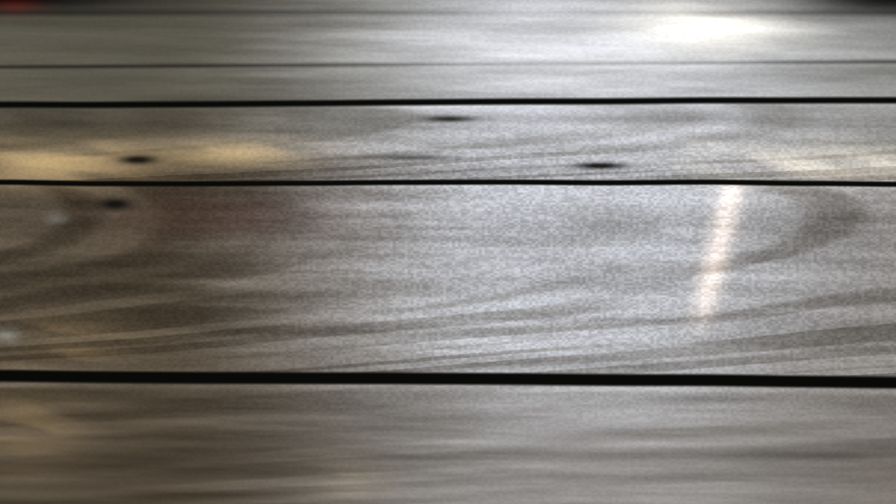
Write a Shadertoy shader that draws this texture.

```glsl
// Weathered deck boards seen at a low angle, with silvery sheen and dappled sun.
// Growth rings are noise bands over a parabolic field, one field per board;
// gaps, knots and light patches are soft distance masks laid over them.

float hash(vec2 p) {
    vec3 q = fract(vec3(p.xyx) * 0.1031);
    q += dot(q, q.yzx + 33.33);
    return fract((q.x + q.y) * q.z);
}

float noise(vec2 p) {
    vec2 i = floor(p), f = fract(p);
    f = f * f * (3.0 - 2.0 * f);
    return mix(mix(hash(i), hash(i + vec2(1, 0)), f.x),
               mix(hash(i + vec2(0, 1)), hash(i + vec2(1, 1)), f.x), f.y);
}

// Long horizontal fibres, three octaves.
float fibres(vec2 p) {
    float sum = 0.0, amp = 0.55;
    vec2 scale = vec2(2.5, 45.0);
    for (int i = 0; i < 3; i++) {
        sum += amp * noise(p * scale + float(i) * 17.0);
        scale *= vec2(2.3, 2.0);
        amp *= 0.55;
    }
    return sum;
}

// Arches pointing right; shape holds axis height, bend and ring frequency.
float rings(vec2 p, vec3 shape) {
    float dy = p.y - shape.x;
    float field = p.x + shape.y * dy * dy + 0.14 * noise(p * vec2(3.0, 13.0));
    float band = noise(vec2(field * shape.z, p.x * 1.5 + shape.x * 40.0));
    return smoothstep(0.22, 0.68, band);
}

float blob(vec2 p, vec2 centre, vec2 radius) {
    vec2 d = (p - centre) / radius;
    return exp(-dot(d, d));
}

float gap(float dist, float halfWidth, float blur) {
    return 1.0 - smoothstep(halfWidth - blur, halfWidth + blur, abs(dist));
}

void mainImage(out vec4 fragColor, in vec2 fragCoord) {
    vec2 p = fragCoord / iResolution.y;
    p.x *= 1.7778 * iResolution.y / iResolution.x;
    float x = p.x, y = p.y;

    // Board edges, slightly crooked
    float wobble = 0.006 * (noise(vec2(x * 5.0, 3.0)) - 0.5);
    float nearGap = y - 0.248 + 0.0065 * (x - 0.9) - wobble * 0.5;
    float midGap = y - 0.637 - wobble;
    float farGap = y - 0.797 - 0.006 * (x - 0.9) - wobble * 0.5;

    // Grain of the board under this point
    vec3 shape = vec3(0.75, 14.0, 3.0);
    float contrast = 0.6;
    if (nearGap > 0.0) { shape = vec3(0.565, 25.0, 8.0); contrast = 1.0; }
    if (midGap > 0.0) { shape = vec3(0.765, 100.0, 8.0); contrast = 0.8; }
    if (farGap > 0.0) { shape = vec3(1.1, 20.0, 5.0); contrast = 0.35; }
    float ring = mix(0.6, rings(p, shape), contrast);
    float fibre = fibres(p + vec2(0.0, 0.01 * x));
    float focus = smoothstep(0.1, 0.35, y) * (1.0 - smoothstep(0.65, 0.85, y));

    // Brown wood under a silver sheen
    vec3 wood = mix(vec3(0.21, 0.18, 0.14), vec3(0.38, 0.34, 0.285), ring * 0.6 + fibre * 0.4);
    wood = mix(wood, vec3(0.40, 0.41, 0.37), 0.5 * smoothstep(0.63, 0.85, y));
    wood = mix(wood, vec3(0.28, 0.20, 0.17), 0.65 * blob(p, vec2(0.45, 0.57), vec2(0.25, 0.045)));
    float sheen = smoothstep(0.3, 1.05, x + 0.12 * (fibre - 0.5));
    sheen *= 1.0 - 0.42 * smoothstep(1.25, 1.8, x);
    sheen *= mix(0.55, 0.95, smoothstep(0.0, 0.5, y));
    sheen *= 0.62 + 0.30 * ring + 0.28 * fibre;
    vec3 col = mix(wood, vec3(0.75, 0.76, 0.785), clamp(sheen, 0.0, 1.0));
    col += 0.16 * blob(p, vec2(1.12, 0.91), vec2(0.42, 0.12));
    col *= 0.88 + 0.24 * fibre;
    float speckle = noise(p * vec2(170.0, 250.0)) - 0.5;
    col += speckle * (0.04 + 0.08 * focus) * (0.35 + sheen);

    // Dappled sun
    float dapple = smoothstep(0.2, 0.65, noise(p * vec2(9.0, 34.0) + vec2(y * 25.0, 0.0)));
    float warm = 0.9 * blob(p, vec2(0.10, 0.68), vec2(0.19, 0.045));
    warm += 0.75 * blob(p, vec2(0.47, 0.695), vec2(0.14, 0.026));
    warm += 0.40 * blob(p, vec2(0.11, 0.32), vec2(0.14, 0.045));
    warm += 0.35 * blob(p, vec2(0.05, 0.16), vec2(0.11, 0.08));
    warm += 0.16 * blob(p, vec2(0.69, 0.05), vec2(0.07, 0.05));
    col += vec3(0.46, 0.38, 0.24) * warm * (0.4 + 0.6 * dapple);
    float cool = blob(p, vec2(1.64, 0.675), vec2(0.23, 0.035));
    cool += 0.6 * blob(p, vec2(1.39, 0.70), vec2(0.05, 0.018));
    cool += blob(p, vec2(1.42, 0.955), vec2(0.16, 0.055));
    col += vec3(0.32, 0.30, 0.25) * cool * (0.35 + 0.65 * dapple);

    // Narrow slanting beam
    float beamX = mix(1.389, 1.454, (y - 0.352) / 0.278);
    float beam = exp(-pow((x - beamX) / 0.027, 2.0));
    beam *= smoothstep(0.31, 0.43, y) * (1.0 - smoothstep(0.62, 0.65, y));
    col += vec3(0.30, 0.25, 0.21) * beam;

    // Knots and a pale chip
    float knot = blob(p, vec2(0.273, 0.683), vec2(0.034, 0.008));
    knot += blob(p, vec2(0.228, 0.595), vec2(0.03, 0.010));
    knot += blob(p, vec2(1.19, 0.671), vec2(0.045, 0.006));
    knot += 0.8 * blob(p, vec2(0.89, 0.764), vec2(0.05, 0.006));
    knot += 0.5 * blob(p, vec2(0.82, 0.687), vec2(0.08, 0.005));
    col = mix(col, vec3(0.07, 0.065, 0.06), min(knot, 0.9));
    col += vec3(0.15, 0.19, 0.21) * blob(p, vec2(0.012, 0.335), vec2(0.025, 0.015));
    col += vec3(0.10, 0.13, 0.15) * blob(p, vec2(0.115, 0.565), vec2(0.025, 0.01));

    // Gaps: sharp near, faint far; a lit lip follows the nearest
    col += 0.08 * blob(vec2(0.0, nearGap), vec2(0.0, -0.018), vec2(1.0, 0.007));
    float dark = gap(nearGap, 0.0115, 0.004);
    dark = max(dark, gap(midGap, 0.005, 0.003));
    dark = max(dark, gap(farGap, 0.006, 0.004));
    float faint = 1.0 - 0.75 * blob(p, vec2(1.15, 0.92), vec2(0.5, 0.3));
    dark = max(dark, 0.6 * faint * gap(y - 0.867 - 0.006 * x, 0.003, 0.005));
    dark = max(dark, 0.45 * faint * gap(y - 0.975, 0.005, 0.008));
    col = mix(col, vec3(0.035, 0.035, 0.03), dark);

    // Dim far corners, a red hint at the left
    float corner = blob(p, vec2(0.0, 1.01), vec2(0.30, 0.035));
    corner += blob(p, vec2(1.78, 1.01), vec2(0.20, 0.04));
    col *= 1.0 - 0.9 * min(corner, 1.0);
    col.r += 0.16 * blob(p, vec2(0.03, 0.99), vec2(0.05, 0.015));

    fragColor = vec4(clamp(col, 0.0, 1.0), 1.0);
}
```
